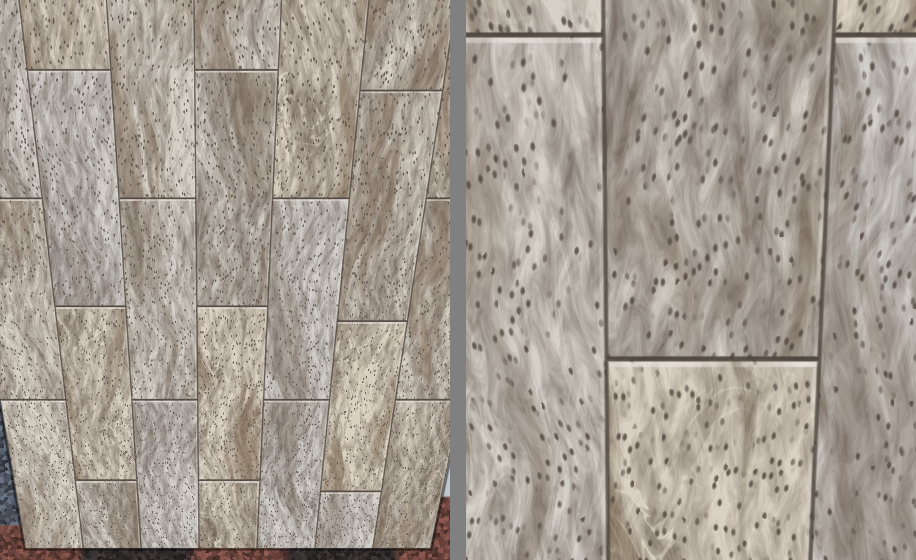
Left, the full canvas; right, a detail of the centre.
This texture is drawn by a Shadertoy shader. Its source:

```glsl
// Leaning panel of travertine planks in a half-bond, seen in perspective.
// Seven columns converge downwards; each plank gets its own stone from
// layered sines (veins, curls) and cellular noise (pits, gravel).

const vec3 STONE_DARK  = vec3(0.46, 0.42, 0.385);
const vec3 STONE_PALE  = vec3(0.84, 0.825, 0.80);
const vec3 STONE_BROWN = vec3(0.55, 0.48, 0.41);
const vec3 PIT_COLOR   = vec3(0.33, 0.29, 0.26);
const vec3 JOINT_COLOR = vec3(0.31, 0.28, 0.25);
const vec3 BEVEL_COLOR = vec3(0.90, 0.88, 0.86);
const vec3 GRANITE     = vec3(0.34, 0.37, 0.42);
const vec3 GROUND      = vec3(0.20, 0.18, 0.18);
const vec3 BRICK       = vec3(0.44, 0.28, 0.25);
const vec3 BACK_WALL   = vec3(0.76, 0.78, 0.81);

const float PANEL_END = 0.979;  // lower edge, measured from the top
const float TAPER = 0.054;      // loss of column width per unit of height
const float ROW_SCALE = 0.831;  // turns inverse column width into rows

float hash(vec2 p) {
    return fract(sin(dot(p, vec2(127.1, 311.7))) * 43758.55);
}

// Warped, rotated layers of sines; roughly -0.8 to 0.8
float waves(vec2 p, int layers) {
    float sum = 0.0, amp = 0.5;
    for (int i = 0; i < layers; i++) {
        p += 0.7 * sin(p.yx * 1.1 + vec2(0.0, 1.7) * float(i + 1));
        sum += amp * sin(p.x) * cos(p.y);
        p = mat2(0.8, -0.6, 0.6, 0.8) * p * 1.9 + vec2(3.1, 1.7);
        amp *= 0.64;
    }
    return sum;
}

// Cellular noise: distance to the nearest point, and its random value
vec2 cells(vec2 p) {
    vec2 base = floor(p), nearest = vec2(9.0, 0.0);
    for (int y = -1; y <= 1; y++)
    for (int x = -1; x <= 1; x++) {
        vec2 id = base + vec2(x, y);
        vec2 point = id + vec2(hash(id), hash(id + 37.3));
        float d = distance(p, point);
        if (d < nearest.x) nearest = vec2(d, hash(id + 71.9));
    }
    return nearest;
}

// Antialiased stroke around d = 0
float stroke(float d, float halfWidth, float blur) {
    return 1.0 - smoothstep(halfWidth - blur, halfWidth + blur, abs(d));
}

vec3 travertine(vec2 p, vec2 tile) {
    float kind = hash(tile + 5.3), warmth = hash(tile + 19.7);
    p += 20.0 * vec2(hash(tile), hash(tile + 11.1));
    p.x += 0.07 * sin(p.y * 1.9 + 6.0 * kind) + 0.03 * sin(p.y * 4.7);

    // Long veins, wide brown streaks, and fine streaked grain
    float broad = waves(p * vec2(3.6, 0.8), 4);
    float veins = waves(p * vec2(9.0, 1.3) + 4.0 * broad, 5);
    float grain = waves(p * vec2(30.0, 10.0), 4);
    float tone = 0.61 + 0.30 * broad + 0.34 * veins + 0.36 * grain;
    tone += 0.22 * (kind - 0.5);

    // Curled mineral rims, strongest in some planks
    float curl = waves(p * vec2(7.0, 5.0), 4);
    float patches = smoothstep(-0.1, 0.4, waves(p * vec2(2.3, 1.2) + 7.0, 2));
    patches *= smoothstep(0.3, 0.8, warmth);
    tone += patches * (0.40 * stroke(curl, 0.06, 0.06) - 0.22);

    vec3 color = mix(STONE_DARK, STONE_PALE, clamp(tone, 0.0, 1.0));
    float brown = smoothstep(0.05, 0.55, -broad) * (0.25 + 0.35 * warmth);
    color = mix(color, STONE_BROWN, brown);
    color *= mix(vec3(0.985, 0.99, 1.0), vec3(1.02, 0.995, 0.94), warmth);

    // Open pits gather along the veins
    vec2 pit = cells(p * vec2(27.0, 15.0));
    float open = smoothstep(0.62, 0.95, pit.y + 0.25 * veins);
    float pitMask = open * (1.0 - smoothstep(0.12, 0.42, pit.x));
    return mix(color, PIT_COLOR, 0.85 * pitMask);
}

// Granite slab, pale wall and paving around the panel
vec3 surroundings(vec2 p, float down) {
    vec2 speck = cells(p * 150.0);
    vec3 slab = GRANITE * (0.55 + 0.75 * speck.y);
    float right = step(0.4, p.x);
    vec3 color = mix(slab, BACK_WALL, right);
    float bricks = smoothstep(-0.1, 0.3, sin(p.x * 17.0 + 0.6));
    vec3 paving = mix(GROUND, BRICK, bricks) * (0.6 + 0.7 * speck.y);
    float floorLine = mix(0.938, 0.887, right);
    return mix(color, paving, smoothstep(-0.003, 0.003, down - floorLine));
}

void mainImage(out vec4 fragColor, in vec2 fragCoord) {
    vec2 p = fragCoord / iResolution.y;
    float blur = max(0.7 / iResolution.y, 0.0008);
    float down = 1.0 - p.y;

    // Perspective: column width shrinks linearly, rows follow its inverse
    float width = 0.15625 - TAPER * down;
    float u = (p.x - 0.3464 - 0.0093 * down) / width;
    float column = floor(u), odd = mod(column, 2.0);
    float shift = mix(0.558, 0.060, odd) + 0.075 * step(abs(column - 2.0), 0.5);
    float v = ROW_SCALE / width - shift;
    vec2 tile = vec2(column, floor(v)), local = vec2(fract(u), fract(v));
    vec3 color = travertine(local * vec2(1.0, 3.0), tile);

    // Signed distances to the joints, in canvas heights
    float side = (local.x - step(0.5, local.x)) * width;
    float level = (local.y - step(0.5, local.y)) * width * width / (ROW_SCALE * TAPER);
    float wear = 0.65 + 0.45 * waves(p * 70.0, 3);
    float bevel = max(stroke(level - 0.0031, 0.0017, blur),
                      0.5 * stroke(side + 0.0025, 0.0012, blur));
    color = mix(color, BEVEL_COLOR, clamp(bevel * wear, 0.0, 1.0));
    float joint = max(stroke(level, 0.0015, blur), 0.85 * stroke(side, 0.0012, blur));
    color = mix(color, JOINT_COLOR, joint * (0.85 + 0.15 * wear));

    // Panel outline
    float outside = max((abs(u - 0.5) - 3.5) * width, down - PANEL_END);
    color = mix(color, surroundings(p, down), smoothstep(-blur, blur, outside));
    color *= 1.0 - 0.5 * stroke(outside - 0.002, 0.002, 0.002);
    fragColor = vec4(color, 1.0);
}
```
